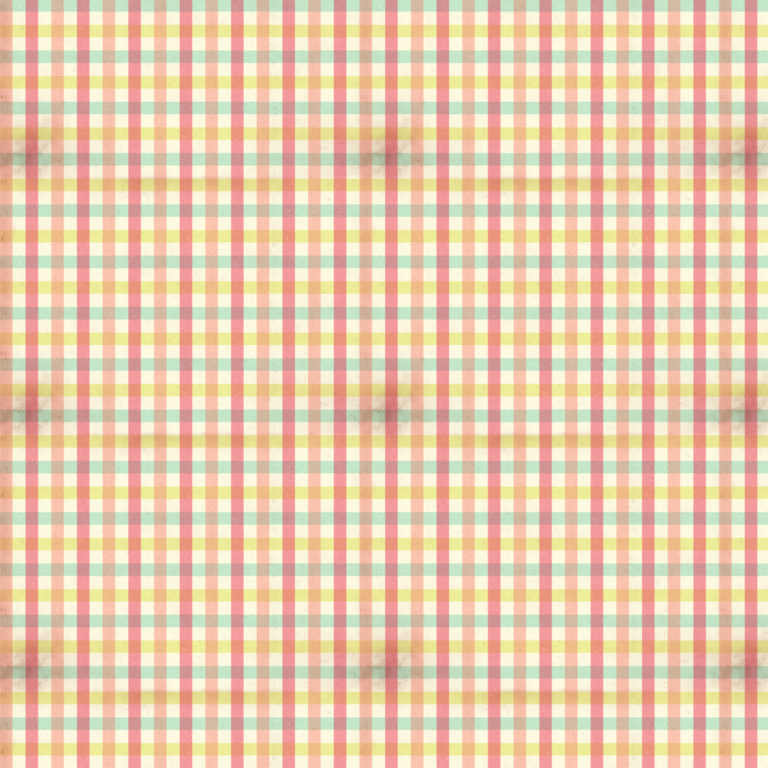
Reproduce this pattern procedurally as a WebGL 2 fragment shader.

```glsl
#version 300 es
precision highp float;
// Worn gingham: pink and salmon columns tinting mint and yellow rows
// on cream paper, about 15 repeats each way. A periodic layer of smudges,
// creases and grain ages the cloth and recurs every 7 by 5 repeats.

uniform vec2 u_resolution;
out vec4 fragColor;

float hash(vec2 p) {
    vec3 q = fract(p.xyx * vec3(0.1031, 0.1030, 0.0973));
    q += dot(q, q.yzx + 33.33);
    return fract((q.x + q.y) * q.z);
}

// Value noise that wraps after one tile of the given cell counts.
float tileNoise(vec2 tile, vec2 cells) {
    vec2 p = tile * cells;
    vec2 i = floor(p);
    vec2 f = p - i;
    f = f * f * (3.0 - 2.0 * f);
    vec2 a = mod(i, cells);
    vec2 b = mod(i + 1.0, cells);
    return mix(mix(hash(a), hash(vec2(b.x, a.y)), f.x),
               mix(hash(vec2(a.x, b.y)), hash(b), f.x), f.y);
}

// Coverage of a band centred at the given fraction of each repeat.
float stripe(float x, float center, float blur) {
    float d = abs(fract(x - center + 0.5) - 0.5);
    return 1.0 - smoothstep(0.122 - blur, 0.122 + blur, d);
}

// Soft oval spot on the wrapped tile; center and radius in repeats.
float spot(vec2 tile, vec2 center, vec2 radius) {
    vec2 size = vec2(7.0, 5.0);
    vec2 d = (fract(tile - center / size + 0.5) - 0.5) * size / radius;
    return exp(-dot(d, d));
}

void main() {
    vec2 uv = gl_FragCoord.xy / u_resolution;
    vec2 cell = vec2(uv.x, 1.0 - uv.y) * vec2(14.95, 14.97);
    vec2 blur = 0.008 + 0.6 * 15.0 / u_resolution;
    vec2 tile = fract(cell / vec2(7.0, 5.0));

    // Wear noise, from broad clouds to fine paper grain
    float clouds = tileNoise(tile, vec2(14.0, 10.0));
    float mottle = tileNoise(tile, vec2(63.0, 45.0));
    float grain = tileNoise(tile, vec2(210.0, 150.0));
    float fibers = tileNoise(tile, vec2(190.0, 45.0));
    float rough = 0.25 * clouds + 0.4 * mottle + 0.35 * grain;

    // Rows of mint and yellow on cream
    vec3 cream = vec3(0.996, 0.982, 0.888);
    float mint = stripe(cell.y, 0.105, blur.y);
    float yellow = stripe(cell.y, 0.605, blur.y);
    vec3 rows = mix(cream, vec3(0.775, 0.912, 0.795), mint);
    rows = mix(rows, vec3(0.938, 0.935, 0.605), yellow);

    // Columns tint the rows, which show fainter underneath
    float salmon = stripe(cell.x, 0.12, blur.x);
    float pink = stripe(cell.x, 0.62, blur.x);
    vec3 color = mix(rows, cream, 0.30 * salmon + 0.34 * pink);
    color *= mix(vec3(1.0), vec3(0.988, 0.785, 0.775), salmon);
    color *= mix(vec3(1.0), vec3(0.965, 0.622, 0.700), pink);

    // Broad smudges above a horizontal seam, and a warm stain below it
    float above = 1.0 - smoothstep(3.40, 3.48, tile.y * 5.0);
    float smudge = 0.7 * spot(tile, vec2(0.62, 2.95), vec2(0.55, 0.65));
    smudge += 0.6 * above * spot(tile, vec2(0.2, 3.05), vec2(1.5, 0.55));
    float stain = (1.0 - above) * spot(tile, vec2(3.5, 3.5), vec2(2.6, 0.25));

    // Long creases running down the cloth
    float crease = exp(-pow((fract(tile.x + 0.485) - 0.5) * 60.0, 2.0));
    crease += 0.5 * exp(-pow((tile.x - 0.76) * 70.0, 2.0));
    crease += 1.5 * exp(-pow(cell.x * 7.0, 2.0));

    float dirt = (0.16 * smudge + 0.08 * stain) * (0.3 + 1.2 * rough)
               + 0.05 * crease * (0.3 + rough)
               + 0.03 * smoothstep(0.4, 0.75, rough);
    dirt += 0.07 * smoothstep(0.74, 1.0, grain) * smoothstep(0.35, 0.9, mottle);
    dirt += 0.04 * smoothstep(0.75, 1.0, fibers) * (clouds + crease);
    color *= 1.0 - dirt * vec3(0.62, 1.00, 1.10);

    // Faded flecks and fine grain
    float fleck = smoothstep(0.75, 1.0, grain) * smoothstep(0.6, 0.2, mottle);
    color = mix(color, cream, 0.12 * fleck);
    color += 0.035 * (grain - 0.5) + 0.015 * (mottle - 0.5);

    fragColor = vec4(clamp(color, 0.0, 1.0), 1.0);
}
```
